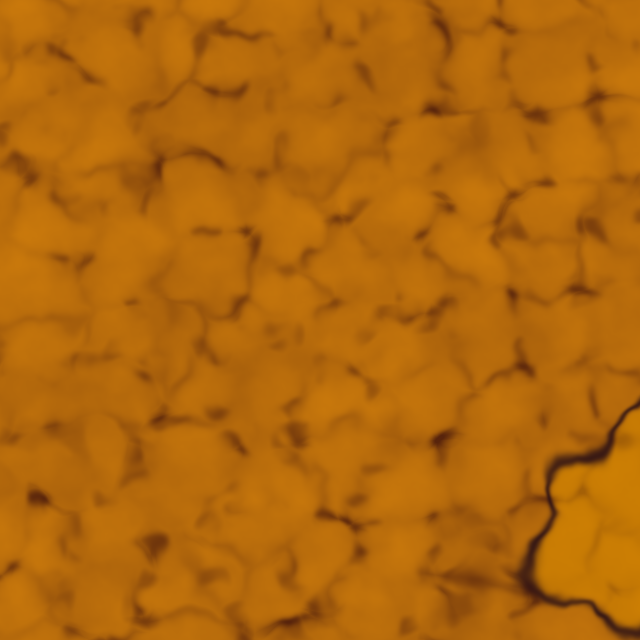
This texture is drawn by a Shadertoy shader. Its source:

```glsl
// Stained amber tissue: soft, irregular cells whose seams show only in patches,
// with blurred brown flecks at the junctions and one bright, dark-walled lobe at the right.
// Built from cellular noise (three nearest points) warped and masked by layered sines.

const vec3 AMBER = vec3(0.775, 0.463, 0.046);
const vec3 BARK  = vec3(0.270, 0.085, 0.045);
const vec3 GOLD  = vec3(0.805, 0.500, 0.015);
const vec3 INK   = vec3(0.170, 0.065, 0.080);

const vec2  CELL_COUNT     = vec2(8.6, 9.6); // cells across and up the canvas
const float CELL_WARP      = 0.16;  // bending of the seams, in cells
const float BASE_TONE      = 0.055; // brown in the plain ground
const float BROAD_MOTTLE   = 0.050;
const float CELL_MOTTLE    = 0.045;
const float GRAIN          = 0.010;
const float HALO_STRENGTH  = 0.085;
const float SEAM_STRENGTH  = 0.14;
const float SMEAR_STRENGTH = 0.27;
const float FLECK_STRENGTH = 0.50;

const vec2  LOBE_CENTRE  = vec2(1.0, 0.19);
const float LOBE_RADIUS  = 0.158;
const vec2  STRAND_START = vec2(0.82, 0.078);
const vec2  STRAND_END   = vec2(0.66, 0.105);

vec2 hash2(vec2 p) {
    vec3 h = fract(vec3(p.xyx) * vec3(0.1031, 0.1030, 0.0973));
    h += dot(h, h.yzx + 33.33);
    return fract((h.xx + h.yz) * h.zy);
}

// Layered, rotated sines, roughly -1 to 1
float waves(vec2 p) {
    const mat2 TURN = mat2(1.28, 1.12, -1.12, 1.28);
    float sum = 0.0, amplitude = 0.58;
    for (int i = 0; i < 3; i++) {
        p = TURN * p + 2.3;
        sum += amplitude * sin(p.x + 1.3 * sin(0.9 * p.y + float(i)));
        amplitude *= 0.58;
    }
    return sum;
}

// Soft bump of the given half width
float bump(float d, float width) {
    return exp(-d * d / (width * width));
}

// Distances to the three nearest cell points, in rising order
vec3 nearestCells(vec2 p) {
    vec2 home = floor(p);
    vec3 nearest = vec3(9.0);
    for (int y = -2; y <= 2; y++) {
        for (int x = -2; x <= 2; x++) {
            vec2 cell = home + vec2(x, y);
            float d = length(cell + 0.1 + 0.8 * hash2(cell + 57.0) - p);
            if (d < nearest.x) nearest = vec3(d, nearest.xy);
            else if (d < nearest.y) nearest = vec3(nearest.x, d, nearest.y);
            else nearest.z = min(nearest.z, d);
        }
    }
    return nearest;
}

// Amount of brown in the ground, seams and flecks
float tissueTone(vec2 uv) {
    vec2 bend = vec2(waves(uv * 22.0), waves(uv * 22.0 + 7.0));
    vec3 cells = nearestCells(uv * CELL_COUNT + CELL_WARP * bend);
    float seam = cells.y - cells.x;
    float junction = cells.z - cells.x;

    float seamPatch  = smoothstep(-0.2, 0.9, waves(uv * 13.0 + 3.0));
    float smearPatch = smoothstep(0.25, 1.05, waves(uv * 23.0 + 40.0));
    float fleckPatch = smoothstep(0.10, 0.85, waves(uv * 18.0 + 11.0));

    float tone = BASE_TONE + BROAD_MOTTLE * waves(uv * 6.0 + 5.0);
    tone += CELL_MOTTLE * waves(uv * 19.0 + 21.0) + GRAIN * waves(uv * 75.0);
    tone += HALO_STRENGTH * bump(seam, 0.38);
    tone += SEAM_STRENGTH * seamPatch * bump(seam, 0.17);
    tone += SMEAR_STRENGTH * smearPatch * bump(seam, 0.21);
    tone += FLECK_STRENGTH * fleckPatch * bump(junction, 0.24);
    return tone;
}

// x: signed distance to the lobe outline, y: half width of its wall
vec2 lobeOutline(vec2 uv) {
    vec2 q = LOBE_CENTRE - uv;
    float angle = atan(q.y, q.x);
    float radius = LOBE_RADIUS - 0.022 * cos(6.0 * angle) + 0.025 * sin(2.0 * angle);
    float wobble = 0.005 * waves(uv * 38.0);
    return vec2(length(q) - radius + wobble, 0.0105 + 0.0045 * cos(5.0 * angle - 2.2));
}

// Tapering strand that leaves the lobe wall
float strand(vec2 uv) {
    vec2 along = STRAND_END - STRAND_START;
    vec2 q = uv - STRAND_START;
    float t = clamp(dot(q, along) / dot(along, along), 0.0, 1.0);
    float width = 0.012 + 0.004 * sin(9.0 * t + 3.5);
    float d = length(q - along * t) + 0.003 * waves(uv * 34.0);
    return bump(d, width) * (0.75 + 0.25 * sin(9.0 * t + 3.5));
}

void mainImage(out vec4 fragColor, in vec2 fragCoord) {
    vec2 uv = fragCoord / iResolution.y;

    // Ground tissue
    float tone = tissueTone(uv);
    tone += 0.40 * strand(uv);
    vec3 color = mix(AMBER, BARK, clamp(tone, -0.04, 0.85));

    // Bright lobe, then its dark wall
    vec2 lobe = lobeOutline(uv);
    float inside = 1.0 - smoothstep(-0.020, 0.006, lobe.x);
    color = mix(color, mix(GOLD, BARK, clamp(0.45 * tone, 0.0, 0.3)), inside);
    float wall = bump(lobe.x, lobe.y);
    color = mix(color, INK, (0.80 + 0.12 * waves(uv * 20.0)) * wall);

    fragColor = vec4(color, 1.0);
}
```
